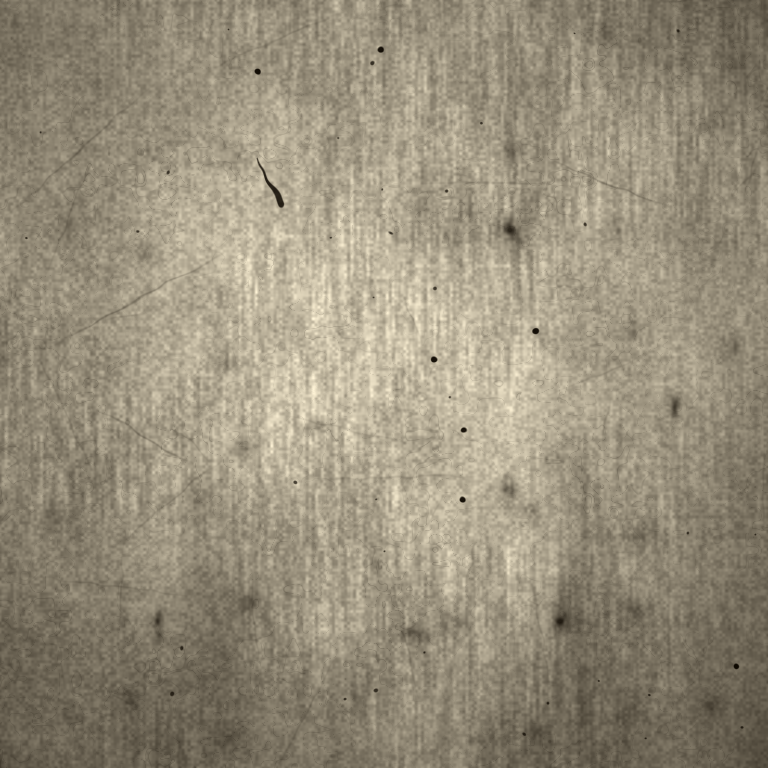
Reproduce this texture procedurally as a WebGL 1 fragment shader.

```glsl
precision highp float;
// Worn parchment: warm central glow, vertical fibres, stains, hairline scratches and dark pits.
uniform vec2 u_resolution;

#define GLOW_CENTER vec2(0.475, 0.56)
#define GLOW_TONE 0.735
#define GLOW_FALLOFF 1.30
#define GRAIN 0.40
#define FIBRE 0.32
#define MOTTLE 0.42
#define CRACKLE 0.13
#define SCRATCH_COUNT 28
#define PIT_GRID 15.0
#define PIT_CHANCE 0.20
#define SMUDGE_GRID 8.0

float hash(vec2 p) {
  return fract(sin(dot(p, vec2(127.1, 311.7))) * 43758.545);
}

vec2 hash2(vec2 p) {
  return vec2(hash(p), hash(p + 37.3));
}

float noise(vec2 p) {
  vec2 i = floor(p), f = fract(p);
  f = f * f * (3.0 - 2.0 * f);
  return mix(mix(hash(i), hash(i + vec2(1.0, 0.0)), f.x),
             mix(hash(i + vec2(0.0, 1.0)), hash(i + 1.0), f.x), f.y);
}

float fbm(vec2 p) {
  float sum = 0.0, amp = 0.5;
  for (int i = 0; i < 5; i++) {
    sum += amp * noise(p);
    p = mat2(1.6, 1.2, -1.2, 1.6) * p + 7.1;
    amp *= 0.55;
  }
  return sum;
}

// Distance to a segment in x, position along it in y
vec2 segment(vec2 p, vec2 a, vec2 b) {
  vec2 d = b - a;
  float t = clamp(dot(p - a, d) / dot(d, d), 0.0, 1.0);
  return vec2(length(p - a - d * t), t);
}

float scratch(vec2 p, vec2 a, vec2 b) {
  vec2 s = segment(p, a, b);
  return exp(-pow(s.x / 0.0016, 2.0)) * (0.3 + 0.7 * sin(3.14 * s.y));
}

float pit(vec2 p, vec2 c, float r, float soft) {
  return 1.0 - smoothstep(r - soft, r + soft, length(p - c));
}

float smudge(vec2 p, vec2 c, vec2 size) {
  vec2 q = (p - c) / size;
  return exp(-dot(q, q));
}

void main() {
  vec2 uv = gl_FragCoord.xy / u_resolution;
  float soft = max(0.0012, 0.8 / min(u_resolution.x, u_resolution.y));
  vec2 warp = vec2(noise(uv * 60.0), noise(uv * 60.0 + 19.0)) - 0.5;
  vec2 rough = uv + 0.005 * warp;

  // Glow fading to dark corners
  vec2 g = uv - GLOW_CENTER;
  float tone = GLOW_TONE * exp(-GLOW_FALLOFF * dot(g, g));

  // Mottling, paper grain and vertical fibres
  float mottle = fbm(uv * vec2(9.0, 7.0) + 3.0);
  float grain = 0.6 * noise(uv * 260.0) + 0.4 * noise(uv.yx * 150.0 + 41.0);
  float fibre = 0.6 * noise(uv * vec2(240.0, 26.0)) + 0.4 * noise(uv * vec2(130.0, 11.0) + 9.0);
  float fibreMask = 0.35 + 0.9 * smoothstep(0.3, 0.65, noise(uv * 5.0 + 13.0));
  tone *= 1.0 + MOTTLE * (mottle - 0.48) + GRAIN * (grain - 0.5);
  tone *= 1.0 + FIBRE * fibreMask * (fibre - 0.5);

  // Broad stains, then compact dark smudges
  float stain = 0.16 * smudge(uv, vec2(0.28, 0.24), vec2(0.06, 0.19));
  stain += 0.16 * smudge(uv, vec2(0.755, 0.27), vec2(0.045, 0.22));
  stain += 0.10 * smudge(uv, vec2(0.33, 0.03), vec2(0.12, 0.08));
  float blot = smudge(rough, vec2(0.661, 0.362), vec2(0.010, 0.017));
  blot += smudge(rough, vec2(0.664, 0.701), vec2(0.014, 0.012));
  blot += smudge(rough, vec2(0.541, 0.174), vec2(0.015, 0.010));
  blot += smudge(rough, vec2(0.206, 0.188), vec2(0.007, 0.016));
  blot += smudge(rough, vec2(0.729, 0.192), vec2(0.010, 0.013));
  blot += 0.8 * smudge(rough, vec2(0.880, 0.470), vec2(0.007, 0.013));
  vec2 cell = floor(uv * SMUDGE_GRID);
  vec2 at = (cell + 0.25 + 0.5 * hash2(cell + 5.0)) / SMUDGE_GRID;
  blot += 0.4 * step(0.5, hash(cell + 71.0)) * smudge(rough, at, vec2(0.016, 0.014));
  stain += 0.65 * blot * (0.25 + noise(uv * vec2(190.0, 110.0)));

  // Crackle on noise contours, then long hairlines
  float contour = abs(noise(uv * 32.0 + 3.0 * warp) - 0.5);
  float lines = CRACKLE * (1.0 - smoothstep(0.0, 0.05, contour)) * noise(uv * 14.0 + 5.0);
  for (int i = 0; i < SCRATCH_COUNT; i++) {
    vec2 a = hash2(vec2(float(i), 2.7));
    float turn = 6.283 * hash(vec2(float(i), 8.3));
    float reach = 0.05 + 0.16 * hash(vec2(float(i), 5.1));
    lines += 0.11 * scratch(rough, a, a + reach * vec2(cos(turn), sin(turn)));
  }
  lines += 0.22 * scratch(rough, vec2(0.72, 0.79), vec2(0.87, 0.73));
  lines += 0.20 * scratch(rough, vec2(0.06, 0.545), vec2(0.29, 0.67));
  lines += 0.20 * scratch(rough, vec2(0.13, 0.466), vec2(0.25, 0.395));
  lines += 0.16 * scratch(rough, vec2(0.01, 0.72), vec2(0.20, 0.89));
  tone *= (1.0 - min(stain, 0.75)) * (1.0 - min(lines, 0.5));

  // Pits: scattered specks, larger landmarks and one tapered gash
  cell = floor(uv * PIT_GRID);
  at = (cell + 0.2 + 0.6 * hash2(cell)) / PIT_GRID;
  float size = mix(0.0008, 0.0028, hash(cell + 23.0));
  float holes = 0.75 * step(hash(cell + 51.0), PIT_CHANCE) * pit(rough, at, size, soft);
  holes = max(holes, pit(rough, vec2(0.698, 0.568), 0.0042, soft));
  holes = max(holes, pit(rough, vec2(0.565, 0.533), 0.0042, soft));
  holes = max(holes, pit(rough, vec2(0.602, 0.351), 0.0038, soft));
  holes = max(holes, pit(rough, vec2(0.604, 0.440), 0.0032, soft));
  holes = max(holes, pit(rough, vec2(0.335, 0.907), 0.0042, soft));
  holes = max(holes, pit(rough, vec2(0.495, 0.937), 0.0036, soft));
  holes = max(holes, pit(rough, vec2(0.957, 0.133), 0.0036, soft));
  vec2 gash = segment(rough, vec2(0.335, 0.792), vec2(0.367, 0.732));
  float gashWidth = 0.0005 + 0.0035 * gash.y;
  holes = max(holes, 0.9 * (1.0 - smoothstep(gashWidth - soft, gashWidth + soft, gash.x)));
  tone *= 1.0 - 0.88 * holes;

  // Warm tint, slightly yellower in the shadows
  vec3 color = tone * vec3(1.0, 0.975, 0.885) - vec3(0.0, 0.02, 0.044);
  gl_FragColor = vec4(clamp(color, 0.0, 1.0), 1.0);
}
```
